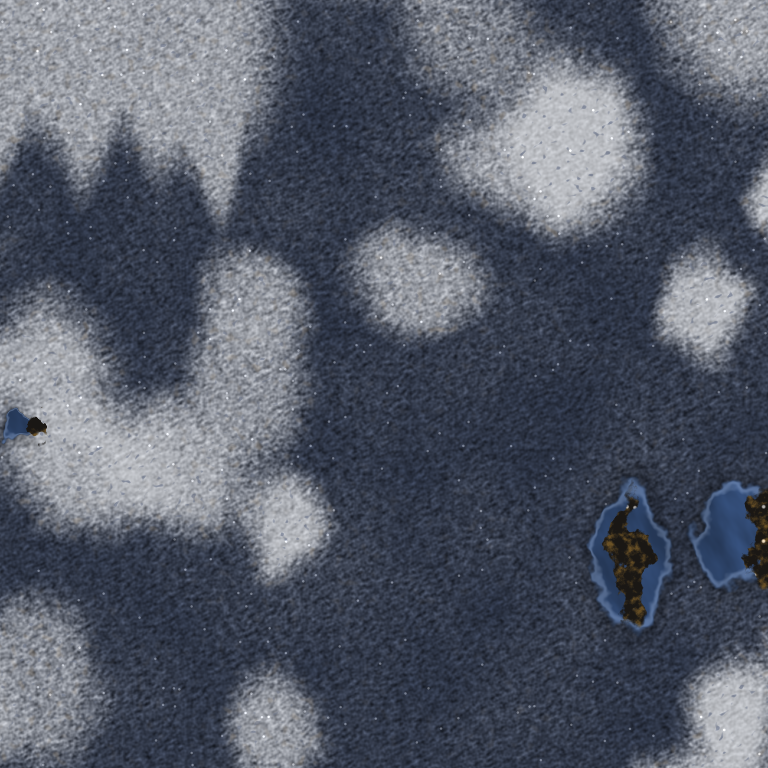
This texture is drawn by a Shadertoy shader. Its source:

```glsl
const vec3 SHADE = vec3(0.165, 0.195, 0.262);
const vec3 SUNLIT = vec3(0.735, 0.745, 0.765);
const vec3 SPECK = vec3(0.36, 0.40, 0.50);
const vec3 WARM_GRIT = vec3(0.54, 0.48, 0.40);
const vec3 POOL_BLUE = vec3(0.18, 0.27, 0.42);
const vec3 MOSS_DARK = vec3(0.10, 0.09, 0.08);
const vec3 MOSS_OCHRE = vec3(0.42, 0.32, 0.15);

vec2 hash2(vec2 p) {
    vec3 h = fract(p.xyx * vec3(0.1031, 0.1030, 0.0973));
    h += dot(h, h.yzx + 33.33);
    return fract((h.xx + h.yz) * h.zy);
}

float cornerSlope(vec2 cell, vec2 corner, vec2 f) {
    return dot(hash2(cell + corner) * 2.0 - 1.0, f - corner);
}

float gradientNoise(vec2 p) {
    vec2 cell = floor(p), f = fract(p);
    vec2 u = f * f * f * (f * (f * 6.0 - 15.0) + 10.0);
    float low = mix(cornerSlope(cell, vec2(0, 0), f), cornerSlope(cell, vec2(1, 0), f), u.x);
    float high = mix(cornerSlope(cell, vec2(0, 1), f), cornerSlope(cell, vec2(1, 1), f), u.x);
    return mix(low, high, u.y);
}

float fbm(vec2 p) {
    float sum = 0.0, gain = 1.0;
    for (int i = 0; i < 4; i++) {
        sum += gain * gradientNoise(p);
        p = mat2(1.6, 1.2, -1.2, 1.6) * p + 7.3;
        gain *= 0.5;
    }
    return sum;
}

vec2 rotate(vec2 p, float angle) {
    float c = cos(angle), s = sin(angle);
    return vec2(c * p.x + s * p.y, c * p.y - s * p.x);
}

float glow(vec2 p, vec2 centre, float radius) {
    vec2 d = (p - centre) / radius;
    return exp(-dot(d, d));
}

// Chance of a sun fleck falling at a place
float fleckChance(vec2 p) {
    return 0.27 + 0.62 * glow(p, vec2(0.41, 0.66), 0.24)
        + 0.40 * glow(p, vec2(0.04, 0.30), 0.20)
        + 0.30 * glow(p, vec2(0.88, 0.84), 0.18)
        - 0.35 * glow(p, vec2(0.72, 0.38), 0.22);
}

// Soft, slightly stretched flecks of light, blended by screening
float sunFlecks(vec2 p, float cells) {
    vec2 q = p * cells, home = floor(q);
    float dark = 1.0;
    for (int y = -1; y <= 1; y++)
    for (int x = -1; x <= 1; x++) {
        vec2 cell = home + vec2(x, y);
        vec2 place = hash2(cell + 11.0), kind = hash2(cell + 47.0);
        vec2 centre = cell + 0.2 + 0.6 * place;
        vec2 d = rotate(q - centre, -0.9 + 1.8 * (kind.y - 0.5)) * vec2(0.9, 1.2);
        float radius = mix(0.60, 1.0, place.y);
        float present = step(kind.x, fleckChance(centre / cells));
        float strength = present * mix(0.45, 1.0, fract(kind.y * 7.0));
        dark *= 1.0 - strength * smoothstep(radius, radius * 0.35, length(d));
    }
    return 1.0 - dark;
}

// Broad sheet of light with ragged fingers hanging from it
float lightSheet(vec2 p) {
    float edge = 0.78 + 0.24 * gradientNoise(vec2(p.x * 15.0, 3.4 + p.y));
    return smoothstep(-0.045, 0.045, p.y - edge) * smoothstep(0.40, 0.30, p.x);
}

float ellipse(vec2 p, vec2 centre, vec2 radii) {
    return length((p - centre) / radii) - 1.0;
}

float sparkle(vec2 p, float cells, float chance) {
    vec2 q = p * cells, cell = floor(q), h = hash2(cell + 91.0);
    float d = length(fract(q) - 0.3 - 0.4 * h);
    return step(1.0 - chance, hash2(cell + 5.0).x) * smoothstep(0.32, 0.08, d);
}

// Still blue water broken by a ragged strip of moss
vec3 addPool(vec3 base, vec2 p, vec2 centre, vec2 radii, float mossShift) {
    vec2 ragged = p + 0.035 * vec2(fbm(p * 17.0), fbm(p * 17.0 + 40.0));
    float water = ellipse(ragged, centre, radii);
    float moss = ellipse(ragged + 0.012 * fbm(p * 60.0),
        centre + vec2(mossShift * radii.x, 0.0), radii * vec2(0.36, 0.9));
    float ripple = fbm(rotate(p, 0.5) * vec2(22.0, 9.0));
    vec3 waterColour = POOL_BLUE * (1.0 + 0.45 * ripple);
    waterColour += 0.16 * smoothstep(0.13, 0.0, abs(water + 0.08));
    base = mix(base, base * 0.65, 0.7 * smoothstep(0.35, 0.0, water));
    base = mix(base, waterColour, smoothstep(0.06, -0.06, water));
    float clump = smoothstep(-0.1, 0.6, fbm(p * 75.0));
    vec3 mossColour = mix(MOSS_DARK, MOSS_OCHRE, clump) + 0.6 * sparkle(p, 90.0, 0.10);
    return mix(base, mossColour, smoothstep(0.12, -0.08, moss));
}

void mainImage(out vec4 fragColor, in vec2 fragCoord) {
    vec2 p = fragCoord / iResolution.y;

    // Grain of the rough ground, combed along a slanted direction
    vec2 combed = rotate(p + 0.006 * gradientNoise(p * 14.0), 0.5);
    float grain = gradientNoise(combed * vec2(105.0, 200.0))
        + 0.7 * gradientNoise(p * 235.0) + 0.4 * gradientNoise(p * 70.0);

    // Dappled light
    vec2 warped = p + 0.035 * vec2(fbm(p * 9.0), fbm(p * 9.0 + 20.0));
    float light = mix(sunFlecks(warped, 7.0), 0.73, lightSheet(p));
    light += 0.10 * fbm(p * 6.0 + 3.0) + 0.05;
    float penumbra = clamp(4.0 * light * (1.0 - light), 0.0, 1.0);
    light = clamp(light + 0.30 * grain * penumbra, 0.0, 1.0);

    // Ground colour, specks and grit
    vec3 colour = mix(SHADE, SUNLIT, light);
    colour *= 1.0 + grain * mix(0.55, 0.16, light);
    float specks = smoothstep(0.22, 0.50, gradientNoise(combed * vec2(120.0, 150.0) + 31.0));
    colour = mix(colour, SPECK, 0.6 * specks * light);
    float grit = smoothstep(0.1, 0.5, gradientNoise(p * 85.0 + 9.0));
    colour = mix(colour, WARM_GRIT, 0.35 * grit * penumbra);
    colour += 0.28 * sparkle(p, 130.0, 0.02);

    // Pools
    colour = addPool(colour, p, vec2(0.82, 0.275), vec2(0.052, 0.095), 0.0);
    colour = addPool(colour, p, vec2(0.955, 0.305), vec2(0.055, 0.075), 0.85);
    colour = addPool(colour, p, vec2(0.025, 0.44), vec2(0.024, 0.022), 0.9);

    fragColor = vec4(clamp(colour, 0.0, 1.0), 1.0);
}
```
